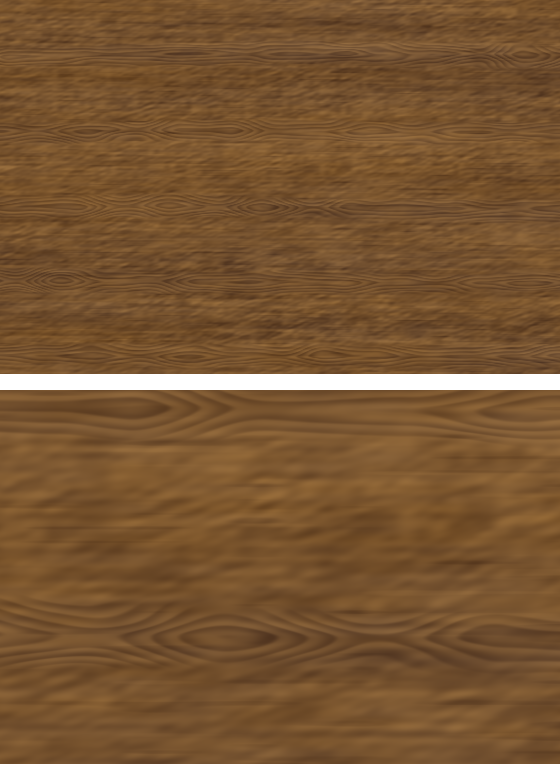
Top: the whole. Bottom: its middle third, enlarged.
Reproduce this texture procedurally as a WebGL 2 fragment shader.

```glsl
#version 300 es
precision highp float;

uniform vec2 u_resolution;
out vec4 fragColor;

const float BAND_COUNT = 5.0;
const vec3 DARK_WOOD = vec3(0.350, 0.230, 0.128);
const vec3 LIGHT_WOOD = vec3(0.560, 0.402, 0.226);
const vec3 WARM_SHIFT = vec3(0.014, 0.002, -0.022);

float hash(vec2 p) {
    return fract(sin(dot(p, vec2(127.1, 311.7))) * 43758.5453);
}

float noise(vec2 p) {
    vec2 cell = floor(p);
    vec2 f = fract(p);
    f = f * f * (3.0 - 2.0 * f);
    float low = mix(hash(cell), hash(cell + vec2(1.0, 0.0)), f.x);
    float high = mix(hash(cell + vec2(0.0, 1.0)), hash(cell + 1.0), f.x);
    return mix(low, high, f.y);
}

// Noise centred on zero, stretched by scale.
float streak(vec2 p, vec2 scale, float seed) {
    return noise(p * scale + seed * vec2(17.3, 9.1)) - 0.5;
}

// Short strokes that climb to the right.
float slantedFleck(vec2 p, float slope, vec2 scale, float seed) {
    return streak(vec2(p.x, p.y - slope * p.x), scale, seed);
}

// Nested lens-shaped growth rings around a band's centre line.
float cathedral(vec2 p, float offset, float row) {
    float peaks = 5.5 * noise(vec2(p.x * 8.0 + row * 3.7, row * 5.3));
    float warp = 1.3 * streak(p, vec2(13.0, 45.0), 3.0);
    float phase = fract(peaks + warp - 105.0 * sqrt(offset * offset + 0.00001));
    return smoothstep(0.0, 0.65, phase) * (1.0 - smoothstep(0.72, 1.0, phase)) - 0.45;
}

// Thin dark pores, sparse and stretched along the grain.
float pores(vec2 p, vec2 scale, float seed) {
    return smoothstep(0.22, 0.42, streak(p, scale, seed));
}

void main() {
    vec2 p = gl_FragCoord.xy / u_resolution.y;

    // Alternating boards: narrow figured bands between flecked ones
    float wave = 0.022 * streak(p, vec2(1.3, 2.0), 1.0);
    float bandY = (p.y + wave) * BAND_COUNT + 0.25;
    float row = floor(bandY);
    float offset = (fract(bandY) - 0.5) / BAND_COUNT;
    float edge = abs(offset) + 0.018 * streak(p, vec2(3.0, 25.0), 2.0);
    float figured = 1.0 - smoothstep(0.018, 0.036, edge);

    // Long fibres and broad tonal streaks
    float broad = streak(p, vec2(0.8, 20.0), 4.0) + 0.6 * streak(p, vec2(1.6, 55.0), 5.0);
    float fibres = streak(p, vec2(7.0, 165.0), 6.0) + 0.6 * streak(p, vec2(24.0, 150.0), 7.0);

    // Oblique flecks, stronger in some patches
    float patches = 0.65 + 0.7 * noise(p * vec2(2.5, 14.0));
    float flecks = slantedFleck(p, 0.32, vec2(32.0, 135.0), 8.0)
                 + 0.7 * slantedFleck(p, 0.18, vec2(70.0, 165.0), 9.0);

    float tone = 0.52 + 0.34 * broad + 0.36 * fibres;
    tone += 0.46 * flecks * patches * (1.0 - 0.75 * figured);
    tone += figured * (0.42 * cathedral(p, offset, row) - 0.03);
    tone -= 0.20 * pores(p, vec2(11.0, 160.0), 10.0);
    tone += 0.14 * pores(p, vec2(9.0, 150.0), 11.0) * (1.0 - figured);

    // Hue drifts between golden and muted brown
    float warmth = 1.3 * streak(p, vec2(1.5, 16.0), 12.0)
                 + 0.8 * streak(p, vec2(18.0, 110.0), 13.0) + 0.15 - 0.4 * figured;
    vec3 color = mix(DARK_WOOD, LIGHT_WOOD, clamp(tone, -0.15, 1.15));
    fragColor = vec4(color + WARM_SHIFT * warmth, 1.0);
}
```
